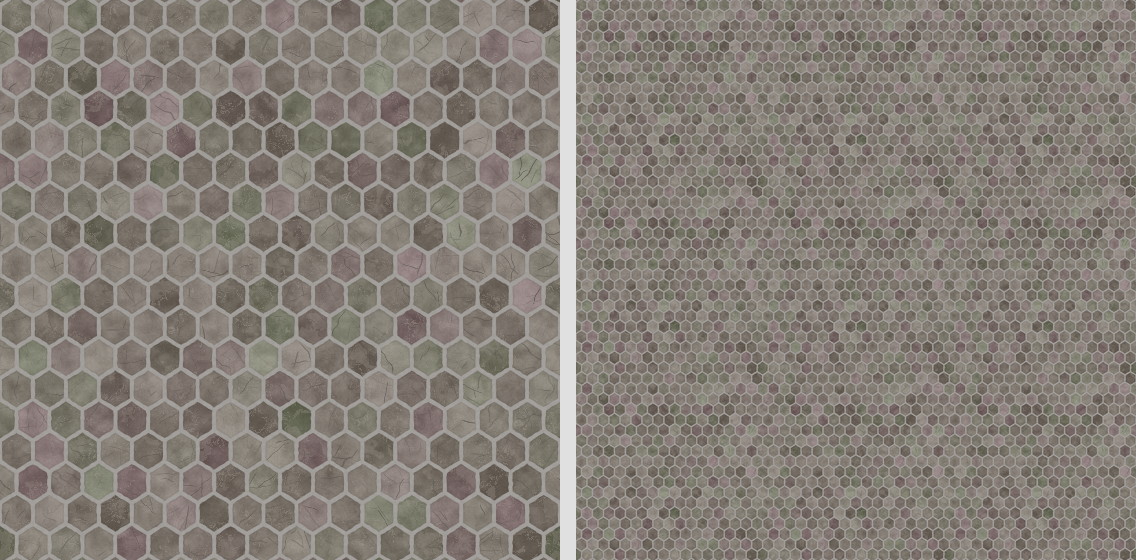
Left, the tile; right, the same tile 3 across and 3 down.
Reproduce this pattern procedurally as a three.js fragment shader.

```glsl
// Staggered hexagonal mosaic of veined, weathered stone tiles with pale grout.
varying vec2 vUv;

const vec2 GRID = vec2(17.0, 18.0);       // tiles across, rows up
const float ROW = GRID.x / GRID.y;        // row pitch in tile widths
const float GROUT_HALF = 0.062;           // half the joint, in tile widths
const float SOFT = 0.022;                 // edge smoothing
const vec2 UNWRAPPED = vec2(512.0);       // noise period for use inside one tile
const vec3 GROUT = vec3(0.635, 0.622, 0.608);
const vec3 STONE_DARK = vec3(0.375, 0.342, 0.307);
const vec3 STONE_LIGHT = vec3(0.600, 0.572, 0.540);
const vec3 SCRATCH = vec3(0.34, 0.32, 0.295);
const vec3 VEIN = vec3(0.625, 0.595, 0.555);
const vec3 TINT = vec3(0.018, -0.024, 0.014);

float hash(vec2 p) {
  return fract(sin(dot(p, vec2(127.1, 311.7))) * 43758.5453);
}

// Value noise that repeats after a whole period.
float noise(vec2 p, vec2 period) {
  vec2 i = floor(p);
  vec2 f = fract(p);
  f = f * f * (3.0 - 2.0 * f);
  vec2 a = mod(i, period);
  vec2 b = mod(i + 1.0, period);
  return mix(mix(hash(a), hash(vec2(b.x, a.y)), f.x),
             mix(hash(vec2(a.x, b.y)), hash(b), f.x), f.y);
}

float fbm(vec2 p) {
  float sum = 0.0;
  float amp = 0.54;
  for (int i = 0; i < 4; i++) {
    sum += amp * noise(p, UNWRAPPED);
    p = p * 2.0 + 17.3;
    amp *= 0.5;
  }
  return sum;
}

// Signed distance to the full hexagonal cell, pointed at top and bottom.
float hexDistance(vec2 p, float row) {
  vec2 n = normalize(vec2(row / 3.0, 0.5));
  p = abs(p);
  return max(p.x - 0.5, dot(p, n) - n.y * row * 2.0 / 3.0);
}

// Thin, slightly bent scratches crossing one tile.
float scratches(vec2 p, vec2 id, float bend) {
  float ink = 0.0;
  for (int i = 0; i < 6; i++) {
    vec2 key = id + float(i) * vec2(2.37, 5.13);
    float angle = 6.2832 * hash(key + 0.7);
    vec2 dir = vec2(cos(angle), sin(angle));
    float across = dot(p, vec2(-dir.y, dir.x)) + (hash(key + 1.9) - 0.5) * 0.7 + bend;
    float along = abs(dot(p, dir) + (hash(key + 3.3) - 0.5) * 0.5);
    float reach = 0.15 + 0.35 * hash(key + 4.1);
    float stroke = 1.0 - smoothstep(0.004, 0.026, abs(across));
    float strength = pow(hash(key + 6.7), 2.5);
    ink = max(ink, strength * stroke * (1.0 - smoothstep(reach - 0.12, reach, along)));
  }
  return ink;
}

vec3 stone(vec2 p, vec2 id) {
  vec2 q = p * 3.0 + 60.0 * vec2(hash(id + 8.3), hash(id + 12.9));
  float tone = mix(hash(id + 3.1), hash(id + 5.7), 0.35);
  float cloud = fbm(q) - 0.5;
  vec3 color = mix(STONE_DARK, STONE_LIGHT, clamp(tone + cloud * 0.75, 0.0, 1.0));

  // Rare pink or green tinge
  float tinge = 2.0 * hash(id + 9.9) - 1.0;
  color += TINT * tinge * abs(tinge);

  // Pale patches and wandering veins
  vec2 warp = vec2(fbm(q + 9.0), fbm(q + 23.0));
  float marble = fbm(q * 0.9 + 2.2 * warp);
  float patches = smoothstep(0.57, 0.62, marble);
  float vein = 1.0 - smoothstep(0.004, 0.028, abs(marble - 0.5));
  vein *= smoothstep(0.40, 0.65, noise(q * 0.8 + 41.0, UNWRAPPED));
  color = mix(color, VEIN, 0.32 * patches * (1.0 - tone) + 0.42 * vein);

  // Dark scratches, stronger on pale tiles
  float ink = scratches(p, id, 0.12 * (noise(q * 1.4 + 70.0, UNWRAPPED) - 0.5));
  color = mix(color, SCRATCH, ink * mix(0.3, 0.75, tone));
  return color + 0.035 * (noise(p * 28.0 + q, UNWRAPPED) - 0.5);
}

void main() {
  vec2 g = vUv * GRID;

  // Pick the containing cell from the two interleaved row sets
  float d = 10.0;
  vec2 local = vec2(0.0);
  vec2 id = vec2(0.0);
  for (int k = 0; k < 2; k++) {
    vec2 first = vec2(0.5, 1.0) * float(k) + vec2(0.0, 0.5);
    vec2 pitch = vec2(1.0, 2.0);
    vec2 center = first + pitch * floor((g - first) / pitch + 0.5);
    vec2 p = (g - center) * vec2(1.0, ROW);
    float cell = hexDistance(p, ROW);
    if (cell < d) {
      d = cell;
      local = p;
      id = mod(center, GRID);
    }
  }

  // Chipped outline and grainy joint
  float edge = d + GROUT_HALF + 0.028 * (noise(g * 9.0, GRID * 9.0) - 0.5);
  float grain = noise(g * 14.0, GRID * 14.0) - 0.5;
  vec3 joint = GROUT + 0.03 * grain;
  vec3 tile = stone(local, id) * (1.0 - 0.06 * smoothstep(-0.07, 0.0, edge));
  gl_FragColor = vec4(mix(tile, joint, smoothstep(-SOFT, SOFT, edge)), 1.0);
}
```
